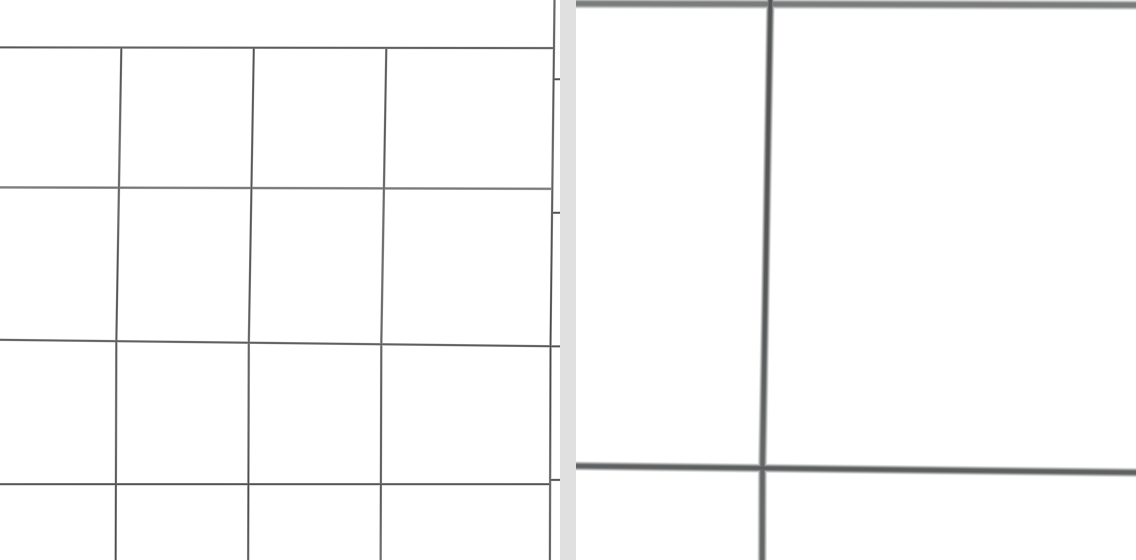
Left, the full canvas; right, a detail of the centre.
Reproduce this pattern procedurally as a Shadertoy shader.

```glsl
// A sparse, slightly warped grid of thin grey lines on white: four rows and
// three columns meet a tall right border with short ticks beyond it.
// Each line is a soft distance band; value noise varies its ink along the way.
#define PAPER vec3(1.0)
#define INK vec3(0.27, 0.275, 0.28)
#define HALF_WIDTH 0.0017
#define SOFTNESS 0.0014
#define TOP_ROW 0.9154
#define ROW_STEP 0.26
#define FIRST_COLUMN 0.2077
#define COLUMN_STEP 0.2366
#define BORDER_X 0.9831
#define BEND_Y 0.388
#define TOP_TICK 0.8585
#define TICK_STEP 0.2385

// Per-row departures from the even grid, listed from the top down
const vec4 rowShift = vec4(0.0, 0.010, -0.0022, 0.0);
const vec4 rowTilt = vec4(-0.0013, -0.0026, -0.0117, 0.0);
const vec4 rowFade = vec4(0.4, 0.9, 0.35, 0.2);

float hash(vec2 p) {
    vec3 q = fract(vec3(p.xyx) * 0.1031);
    q += dot(q, q.yzx + 33.33);
    return fract((q.x + q.y) * q.z);
}

// Smooth one-dimensional noise, distinct for each line
float lineNoise(float along, float id) {
    float cell = floor(along);
    float t = smoothstep(0.0, 1.0, along - cell);
    return mix(hash(vec2(cell, id)), hash(vec2(cell + 1.0, id)), t);
}

// Faded ink spreads a little wider and becomes lighter
float stroke(float offset, float fade, float pixel) {
    float halfWidth = HALF_WIDTH * (1.0 + 0.25 * fade);
    float blur = max(SOFTNESS, 0.7 * pixel);
    float band = 1.0 - smoothstep(halfWidth - blur, halfWidth + blur, abs(offset));
    return band * mix(1.0, 0.7, fade);
}

// Uprights lean right above the bend and run almost straight below it
float uprightX(float base, float lean, float y) {
    float rise = y - BEND_Y;
    return base + rise * (rise > 0.0 ? lean : 0.003);
}

void mainImage(out vec4 fragColor, in vec2 fragCoord) {
    vec2 uv = fragCoord / iResolution.xy;
    float pixel = 1.0 / min(iResolution.x, iResolution.y);
    float ink = 0.0;

    // Right border, full height
    float border = uprightX(BORDER_X, 0.0116, uv.y);
    float borderFade = 0.6 * lineNoise(uv.y * 7.0, 20.0);
    ink = max(ink, stroke(uv.x - border, borderFade, pixel));
    float beyond = smoothstep(-pixel, pixel, uv.x - border);

    // Rows end at the border; ticks begin there
    for (int i = 0; i < 4; i++) {
        float n = float(i);
        float row = TOP_ROW - n * ROW_STEP + rowShift[i] + rowTilt[i] * uv.x;
        float fade = rowFade[i] + 0.25 * (lineNoise(uv.x * 6.0, n) - 0.5);
        ink = max(ink, stroke(uv.y - row, fade, pixel) * (1.0 - beyond));

        float tick = TOP_TICK - n * TICK_STEP;
        ink = max(ink, stroke(uv.y - tick, 0.2, pixel) * beyond);
    }

    // Columns hang from the top row
    float topRow = TOP_ROW + rowTilt.x * uv.x;
    float below = 1.0 - smoothstep(-pixel, pixel, uv.y - topRow);
    for (int i = 0; i < 3; i++) {
        float n = float(i);
        float column = uprightX(FIRST_COLUMN + n * COLUMN_STEP, 0.017, uv.y);
        float fade = 0.8 * lineNoise(uv.y * 8.0, 10.0 + n);
        ink = max(ink, stroke(uv.x - column, fade, pixel) * below);
    }

    fragColor = vec4(mix(PAPER, INK, ink), 1.0);
}
```
